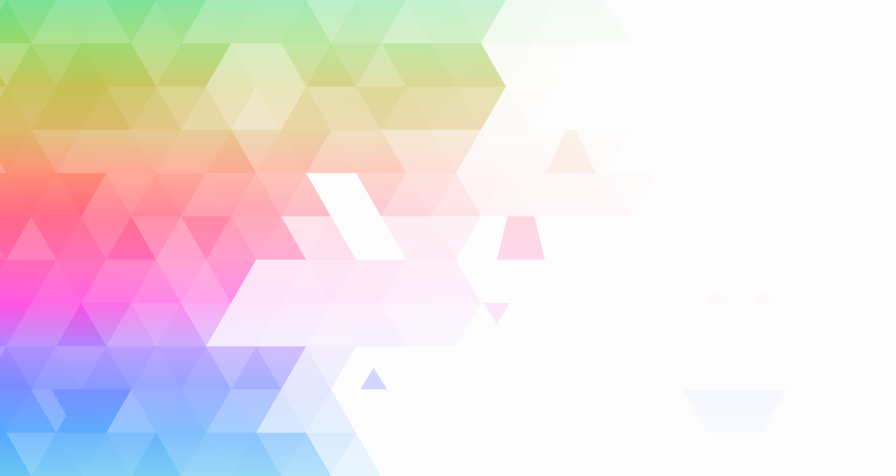
Reproduce this background procedurally as a Shadertoy shader.

```glsl
const float ROWS = 11.0;
const vec3 PAPER = vec3(0.996, 0.994, 0.997);

// Full-strength hue at each row boundary, top to bottom
const vec3 HUES[12] = vec3[12](
    vec3(0.42, 0.87, 0.55), vec3(0.60, 0.85, 0.42),
    vec3(0.78, 0.76, 0.33), vec3(0.86, 0.72, 0.40),
    vec3(1.00, 0.55, 0.45), vec3(1.00, 0.40, 0.52),
    vec3(1.00, 0.38, 0.70), vec3(1.00, 0.30, 0.88),
    vec3(0.68, 0.52, 1.00), vec3(0.45, 0.55, 1.00),
    vec3(0.33, 0.66, 1.00), vec3(0.42, 0.78, 0.95));

// Per row: core end, fringe end, core end opacity, fringe opacity
const vec4 FADES[11] = vec4[11](
    vec4(9.75, 12.0, 0.35, 0.12), vec4(9.75, 11.0, 0.45, 0.06),
    vec4(9.75, 10.5, 0.36, 0.05), vec4(9.20, 12.2, 0.25, 0.06),
    vec4(9.40, 12.7, 0.15, 0.07), vec4(5.75, 9.20, 0.50, 0.20),
    vec4(4.75, 9.40, 0.50, 0.18), vec4(4.20, 9.00, 0.50, 0.14),
    vec4(5.75, 6.75, 0.55, 0.25), vec4(5.20, 6.75, 0.50, 0.30),
    vec4(6.20, 7.25, 0.50, 0.28));

// Loose trapezoids: centre, top, half width above, half width below
const int ACCENT_COUNT = 8;
const vec4 ACCENTS[8] = vec4[8](
    vec4(10.3, 5.0, 0.27, 0.48), vec4(11.3, 3.0, 0.10, 0.50),
    vec4(9.82, 7.0, 0.26, 0.00), vec4(7.35, 8.5, 0.00, 0.27),
    vec4(14.58, 9.0, 1.05, 0.55), vec4(14.23, 6.7, 0.00, 0.25),
    vec4(15.19, 6.7, 0.00, 0.25), vec4(1.70, 9.0, 0.80, 0.30));
// Height and opacity of each
const vec2 ACCENT_TONES[8] = vec2[8](
    vec2(1.0, 0.24), vec2(1.0, 0.14), vec2(0.5, 0.14), vec2(0.5, 0.35),
    vec2(1.0, 0.05), vec2(0.3, 0.03), vec2(0.3, 0.03), vec2(1.0, 0.96));

vec2 gradientAt(vec2 lattice) {
    float angle = 6.2832 * fract(sin(dot(lattice, vec2(127.1, 311.7))) * 4375.85);
    return vec2(cos(angle), sin(angle));
}

float gradientNoise(vec2 p) {
    vec2 i = floor(p), f = fract(p);
    vec2 w = f * f * (3.0 - 2.0 * f);
    vec2 e = vec2(1.0, 0.0);
    float low = mix(dot(gradientAt(i), f), dot(gradientAt(i + e), f - e), w.x);
    float high = mix(dot(gradientAt(i + e.yx), f - e.yx), dot(gradientAt(i + 1.0), f - 1.0), w.x);
    return mix(low, high, w.y);
}

// Centre column and row of the triangle holding p
vec2 triangleCell(vec2 p) {
    float row = floor(p.y);
    float shift = 0.5 * mod(row, 2.0);
    float lean = 0.5 * fract(p.y);
    float index = floor(p.x - shift - lean) + floor(p.x - shift + lean);
    return vec2(0.5 * (index + 1.0) + shift, row);
}

float hexagonMask(vec2 p, vec2 centre) {
    vec2 d = abs(p - centre);
    return step(d.y, 1.0) * step(d.x + 0.5 * d.y, 1.0);
}

float trapezoidMask(vec2 p, vec4 shape, float height) {
    float t = (p.y - shape.y) / height;
    float inside = step(0.0, t) * step(t, 1.0);
    return inside * step(abs(p.x - shape.x), mix(shape.z, shape.w, t));
}

float cellOpacity(vec2 cell, vec4 fade) {
    float core = mix(1.0, fade.z, clamp(cell.x / fade.x, 0.0, 1.0));
    float fringe = fade.w * mix(1.0, 0.4, clamp((cell.x - fade.x) / (fade.y - fade.x), 0.0, 1.0));
    float opacity = cell.x < fade.x ? core : fringe * step(cell.x, fade.y);
    float tone = gradientNoise(cell * vec2(1.37, 1.61) + 0.35);
    return opacity * (0.98 + 0.45 * tone);
}

vec3 hueAt(float v) {
    int i = int(clamp(floor(v), 0.0, ROWS - 1.0));
    return mix(HUES[i], HUES[i + 1], clamp(v - float(i), 0.0, 1.0));
}

vec3 mosaic(vec2 p) {
    vec2 cell = triangleCell(p);
    float opacity = cellOpacity(cell, FADES[int(clamp(cell.y, 0.0, ROWS - 1.0))]);

    // Pale and deep hexagons
    opacity *= 1.0 - 0.38 * hexagonMask(p, vec2(5.0, 2.0));
    opacity *= 1.0 + 0.15 * hexagonMask(p, vec2(2.0, 2.0));
    opacity *= 1.0 + 0.20 * hexagonMask(p, vec2(9.0, 2.0));

    // Blank slanted bar across two rows
    float lane = p.x - 0.5 * (p.y - 4.0);
    float bar = step(6.0, lane) * step(lane, 7.0) * step(4.0, p.y) * step(p.y, 6.0);
    opacity *= 1.0 - bar;

    for (int i = 0; i < ACCENT_COUNT; i++) {
        vec2 tone = ACCENT_TONES[i];
        opacity = max(opacity, tone.y * trapezoidMask(p, ACCENTS[i], tone.x));
    }
    return mix(PAPER, hueAt(p.y), clamp(opacity, 0.0, 1.0));
}

void mainImage(out vec4 fragColor, in vec2 fragCoord) {
    // Average a 3 by 3 grid of samples for smooth edges
    vec3 sum = vec3(0.0);
    for (int i = 0; i < 9; i++) {
        vec2 jitter = (vec2(i % 3, i / 3) - 1.0) / 3.0;
        vec2 q = (fragCoord + jitter) / iResolution.y;
        sum += mosaic(vec2(q.x * ROWS * 0.866 - 0.126, (1.0 - q.y) * ROWS));
    }
    fragColor = vec4(sum / 9.0, 1.0);
}
```
